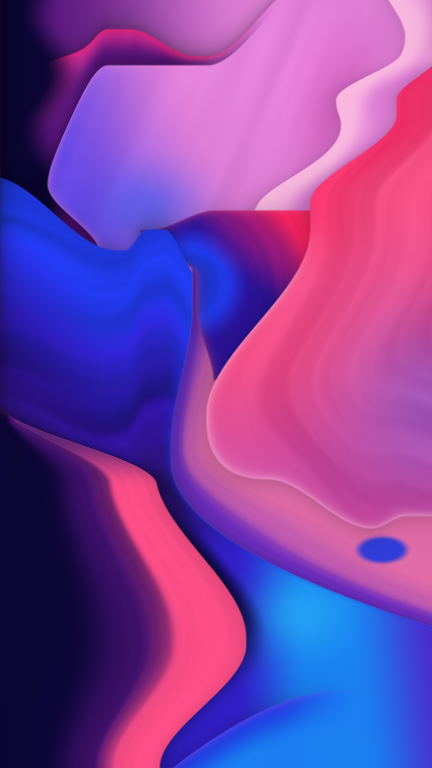
Reproduce this background procedurally as a Shadertoy shader.

```glsl
// Flowing folds of liquid paint in navy, blue, violet, pink and coral.
const float TALL = 1.78; // height over width
const vec3 NAVY = vec3(.04, .02, .2), INDIGO = vec3(.17, .07, .6), BLUE = vec3(.12, .22, .88);
const vec3 AZURE = vec3(.1, .5, .95), VIOLET = vec3(.42, .3, .92), PLUM = vec3(.36, .09, .5);
const vec3 ORCHID = vec3(.89, .5, .85), CORAL = vec3(.94, .29, .5), RED = vec3(.93, .13, .36);
const vec3 BLUSH = vec3(.98, .72, .88);

// Smooth step that also accepts falling ranges
float ramp(float a, float b, float x) {
  float t = clamp((x - a) / (b - a), 0., 1.);
  return t * t * (3. - 2. * t);
}
float hash(vec2 p) { return fract(sin(dot(p, vec2(127.1, 311.7))) * 4375.85); }
float noise(vec2 p) {
  vec2 i = floor(p), f = fract(p), e = vec2(1, 0);
  f = f * f * (3. - 2. * f);
  return mix(mix(hash(i), hash(i + e), f.x), mix(hash(i + e.yx), hash(i + e.xx), f.x), f.y);
}
// Brush streaks, fine across the flow and long along it
float streaks(float across, float along) {
  float sum = 0., gain = .55;
  for (int i = 0; i < 3; i++) {
    sum += gain * (2. * noise(vec2(across, along)) - 1.);
    across = across * 2.1 + 7.3;
    gain *= .6;
  }
  return sum;
}
float smoothMin(float a, float b, float k) {
  float h = max(k - abs(a - b), 0.);
  return min(a, b) - h * h / k * .25;
}
float glow(vec2 p, float x, float y, float w, float h) {
  vec2 q = (p - vec2(x, y)) / vec2(w, h);
  return exp(-dot(q, q));
}
// Lays a sheet over the base with a cast shadow and a lit rim
vec3 layer(vec3 base, vec3 sheet, float d, float shadow, vec3 rim, float gain) {
  base *= 1. - shadow * exp(min(d, 0.) * 40.);
  sheet = mix(sheet, rim, gain * exp(-max(d, 0.) * 110.));
  return mix(base, sheet, smoothstep(-.003, .003, d));
}

// Fold edges: heights over x, or sides over y
float bowlTop(float x) { return .78 + .135 * ramp(.08, .25, x) + .1 * ramp(.48, .72, x); }
float blueTop(float x) { return .77 - .096 * ramp(-.02, .27, x) + .027 * ramp(.29, .34, x) - .07 * ramp(.38, .47, x); }
float coralBase(float x) { return .376 - .064 * ramp(.62, .86, x) + .016 * ramp(.86, .94, x); }
float coralSide(float y) { return .478 + .24 * ramp(.46, .7, y) + .2 * ramp(.735, .85, y) + .1 * ramp(.87, .93, y); }
float hollowSide(float y) { return .37 + .2 * ramp(0., .16, y) - .21 * ramp(.17, .385, y) - .36 * ramp(.37, .475, y); }
float stemSide(float y) { return .395 + .05 * ramp(.42, .6, y) + 13. * pow(max(.4 - y, 0.), 2.); }

vec3 topFolds(vec2 p) {
  float flow = .06 * streaks(p.x * 9. - p.y * 7., p.x * 2. + p.y * 4.);
  vec3 col = mix(PLUM, ORCHID, ramp(.08, .62, p.x));
  // Ribbon over the bowl
  float rise = p.y - bowlTop(p.x), right = ramp(.4, .65, p.x);
  float width = .012 + .035 * ramp(.45, .3, p.x) + .08 * ramp(.22, .1, p.x);
  vec3 ribbon = mix(PLUM, vec3(.78, .16, .58), ramp(.2, 1., rise / width));
  ribbon = mix(ribbon, ORCHID, right) + flow;
  col = layer(col, ribbon, (width - rise) * TALL, .25, RED, .6 - .6 * right);
  col = mix(col, NAVY, ramp(.17, .07, p.x + .03 * sin(p.y * 40.)));
  // Bowl
  vec3 bowl = mix(VIOLET, ORCHID, ramp(.12, .5, p.x + .5 * (p.y - .79)));
  bowl = mix(bowl, vec3(.3, .38, .95), .7 * glow(p, .34, .73, .12, .05));
  bowl = mix(bowl, vec3(.84, .36, .74), .5 * glow(p, .78, .86, .1, .1));
  float d = smoothMin(-rise * TALL, p.x - .11 - .12 * ramp(.76, .67, p.y), .06);
  col = layer(col, bowl + flow, d, .25 - .25 * right, ORCHID, .5);
  // Pale silk beside the coral sheet
  float pale = p.x - coralSide(p.y) + .11 + .03 * sin(p.y * 38.);
  vec3 silk = mix(BLUSH, ORCHID, ramp(0., .12, pale + flow));
  return layer(col, silk, min(pale, (p.y - .71) * TALL), .1, BLUSH, .8);
}
vec3 pool(vec2 p) {
  vec3 col = mix(vec3(.2, .12, .8), AZURE, ramp(.54, .72, p.x));
  col = mix(col, vec3(.14, .66, .96), .8 * glow(p, .7, .2, .11, .05));
  col = mix(col, vec3(.3, .16, .8), ramp(.84, 1.06, p.x + .2 * p.y));
  col = mix(col, NAVY, .8 * ramp(.055, 0., p.x - hollowSide(p.y)) * ramp(.1, .24, p.y));
  float swell = (.102 * sqrt(ramp(.4, .8, p.x)) - p.y) * TALL;
  vec3 water = mix(BLUE, AZURE, ramp(0., .1, swell));
  return mix(col, layer(col, water, swell, .15, VIOLET, .7), ramp(.85, .6, p.x));
}
vec3 blueFold(vec2 p) {
  float depth = blueTop(p.x) - p.y;
  float flow = streaks(depth * 22. + p.x * 4., p.x * 3.);
  vec3 col = mix(BLUE, INDIGO, ramp(.04, .24, depth + .05 * flow));
  return mix(col, vec3(.16, .06, .42), ramp(.2, .34, depth)) * (1. + .35 * flow);
}
vec3 hollow(vec2 p) {
  float t = p.x / max(hollowSide(p.y), .05), flow = streaks(t * 9., p.y * 3.);
  vec3 edge = mix(CORAL, vec3(.32, .13, .45), ramp(.36, .44, p.y));
  vec3 col = mix(NAVY, vec3(.27, .07, .44), ramp(.25, .62, t));
  return mix(col, edge, ramp(.55, .78, t + .05 * flow)) * (1. + .15 * flow);
}
vec3 stem(vec2 p) {
  float e = (p.x - stemSide(p.y)) / (.09 + .22 * ramp(.42, .3, p.y));
  e += .15 * streaks(e * 5., p.y * 4. + p.x);
  vec3 col = mix(vec3(.4, .16, .76), vec3(.88, .42, .66), ramp(-.1, .85, e));
  return mix(col, BLUE, .9 * ramp(.25, .6, glow(p, .885, .284, .06, .018)));
}
vec3 fan(vec2 p) {
  float r = length((p - vec2(.44, .63)) * vec2(1, TALL));
  float flow = streaks(r * 22., p.y * 3.), heat = p.x + 1.7 * (p.y - .69) + .03 * flow;
  vec3 col = mix(BLUE, INDIGO, ramp(.07, .15, r));
  col = mix(col, vec3(.6, .1, .52), ramp(.46, .6, heat));
  return mix(col, RED, ramp(.57, .72, heat)) * (1. + .12 * flow);
}
vec3 coral(vec2 p, float d) {
  vec3 col = mix(vec3(.8, .28, .6), CORAL, ramp(.36, .56, p.y));
  col = mix(col, RED, .7 * ramp(.16, 0., d) * ramp(.62, .74, p.y));
  col = mix(col, vec3(.54, .33, .76), .75 * glow(p, 1., .48, .22, .13));
  return col + .08 * streaks(d * 13. + p.x * 5., p.y * 3. - p.x * 2.);
}
void mainImage(out vec4 fragColor, in vec2 fragCoord) {
  vec2 p = fragCoord / iResolution.xy;
  float side = stemSide(p.y);
  // Sheets from back to front
  vec3 col = layer(topFolds(p), stem(p), min(p.x - side, (.66 - p.y) * TALL), 0., VIOLET, .4);
  float d = p.x - .455 - .04 * ramp(.6, .5, p.y) + .13 * ramp(.64, .7, p.y);
  d = min(d, TALL * min(p.y - .505, .7 + .026 * ramp(.34, .5, p.x) - p.y));
  col = layer(col, fan(p), d, .1, CORAL, .4);
  vec3 left = mix(pool(p), blueFold(p), ramp(.27, .36, p.y));
  col = layer(col, left, min((blueTop(p.x) - p.y) * TALL, side - p.x), .2, BLUE, .5);
  col = layer(col, hollow(p), hollowSide(p.y) - p.x, .3, CORAL, .2);
  d = smoothMin(p.x - coralSide(p.y), (p.y - coralBase(p.x)) * TALL, .14);
  col = layer(col, coral(p, d), d, .15, BLUSH, .6 * ramp(.72, .6, p.y));
  fragColor = vec4(clamp(col, 0., 1.), 1);
}
```
